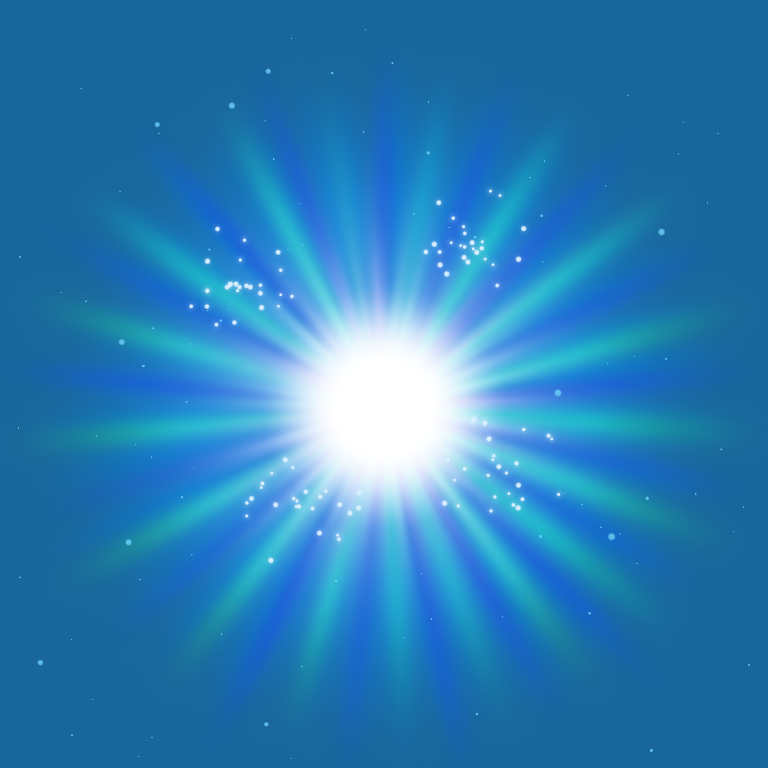
A three.js fragment shader for this background:

```glsl
// A white starburst on a deep blue field, with teal and blue rays and fine sparks.
// Rays are tapered lobes in polar angle on a gently warped 20 degree lattice;
// gradient noise streaks the halo, and hashed loops scatter the sparks.
varying vec2 vUv;

const float TAU = 6.28319;
const vec2 CENTER = vec2(0.5, 0.469);
const vec3 FIELD = vec3(0.095, 0.4, 0.61);
const vec3 AZURE = vec3(0.03, 0.48, 0.85);
const vec3 COBALT = vec3(0.07, 0.33, 0.84);
const vec3 TEAL = vec3(0.08, 0.73, 0.79);
const vec3 GREEN = vec3(0.1, 0.64, 0.55);
const vec3 LAVENDER = vec3(0.8, 0.82, 1.0);
const vec3 ICE = vec3(0.78, 0.95, 1.0);
const vec3 SPARK = vec3(0.43, 0.82, 0.97);

float hash(float n) {
  return fract(sin(n * 12.9898) * 43758.5);
}

vec2 gradient(vec2 cell) {
  float a = TAU * hash(dot(cell, vec2(1.0, 57.0)));
  return vec2(cos(a), sin(a));
}

float gradientNoise(vec2 p) {
  vec2 i = floor(p);
  vec2 f = fract(p);
  vec2 u = f * f * f * (f * (f * 6.0 - 15.0) + 10.0);
  vec2 e = vec2(1.0, 0.0);
  float low = mix(dot(gradient(i), f), dot(gradient(i + e), f - e), u.x);
  float high = mix(dot(gradient(i + e.yx), f - e.yx),
                   dot(gradient(i + 1.0), f - 1.0), u.x);
  return mix(low, high, u.y);
}

// Gaussian bump around a middle value
float bump(float x, float middle, float width) {
  float d = (x - middle) / width;
  return exp(-d * d);
}

// Uneven ray direction, in degrees, for an even lattice angle
float warpAngle(float deg) {
  float x = (deg - 127.0) / 10.0;
  return deg + 6.6 + 8.0 * cos(radians(deg - 230.0))
       + 3.0 * cos(radians(2.0 * (deg - 257.0))) + 8.0 * x * exp(-x * x);
}

// Opacity of a ray that narrows and fades toward its tip
float ray(float angle, float r, float direction, float reach, float width) {
  float t = r / reach;
  float d = mod(angle - direction + 0.5 * TAU, TAU) - 0.5 * TAU;
  float w = width * (1.15 - 0.6 * t);
  return bump(d, 0.0, max(w, 0.01)) * (1.0 - smoothstep(0.5, 1.05, t));
}

float softDot(vec2 p, vec2 at, float radius) {
  return 1.0 - smoothstep(radius * 0.6, radius * 1.35, length(p - at));
}

vec3 paintRays(vec3 color, float angle, float r) {
  // Cobalt rays lie between the teal ones
  for (int i = 0; i < 18; i++) {
    float k = float(i);
    float direction = radians(warpAngle(20.0 * k + 7.0));
    float reach = 0.47 + 0.05 * hash(k + 3.0);
    float strength = 0.45 + 0.4 * hash(k + 41.0);
    color = mix(color, COBALT, strength * ray(angle, r, direction, reach, 0.065));
  }
  for (int i = 0; i < 18; i++) {
    float k = float(i);
    float deg = warpAngle(20.0 * k - 3.0);
    float direction = radians(deg);
    float reach = 0.47 + 0.03 * cos(2.0 * direction);
    float strength = 0.9 - 0.72 * bump(deg, 92.0, 16.0) - 0.4 * bump(deg, 284.0, 14.0);
    float lowSide = 1.0 - smoothstep(0.15, 0.65, sin(direction));
    vec3 tint = mix(TEAL, GREEN, smoothstep(0.24, 0.4, r) * (0.2 + 0.8 * lowSide));
    color = mix(color, tint, strength * ray(angle, r, direction, reach, 0.08));
  }
  return color;
}

vec3 paintSparks(vec3 color, vec2 p) {
  // Loose dots over the field
  for (int i = 0; i < 110; i++) {
    float k = float(i);
    float a = TAU * hash(k + 0.31);
    vec2 at = CENTER + vec2(cos(a), sin(a)) * mix(0.22, 0.6, hash(k + 7.7));
    float size = 0.0009 + 0.004 * pow(hash(k + 19.3), 6.0);
    color = mix(color, SPARK, 0.8 * softDot(p, at, size));
  }
  // Four dense clusters of pale glints
  for (int c = 0; c < 4; c++) {
    float k = float(c);
    vec2 middle = c == 0 ? vec2(0.3, 0.63) : c == 1 ? vec2(0.605, 0.68)
                : c == 2 ? vec2(0.65, 0.385) : vec2(0.39, 0.34);
    for (int i = 0; i < 26; i++) {
      float n = k * 37.0 + float(i);
      float a = TAU * hash(n + 0.57);
      vec2 at = middle + vec2(cos(a), sin(a)) * 0.085 * hash(n + 5.9);
      float size = 0.0018 + 0.0018 * hash(n + 11.1);
      float glow = softDot(p, at, size) + 0.3 * bump(length(p - at), 0.0, 0.005);
      color = mix(color, vec3(0.86, 0.94, 1.0), min(0.75 * glow, 1.0));
    }
  }
  return color;
}

void main() {
  vec2 p = vUv - CENTER;
  float r = length(p);
  float angle = atan(p.y, p.x);
  vec2 direction = p / max(r, 0.0001);
  float streak = gradientNoise(direction * 9.0 + 20.0);

  // Blue bloom and rays
  float bloom = 1.0 - smoothstep(0.2, 0.47, r + 0.06 * streak);
  vec3 color = mix(FIELD, AZURE, 0.9 * bloom);
  color = paintRays(color, angle, r);

  // Streaked halo, then the white core
  float halo = exp(-pow(max(r - 0.055, 0.0) / 0.115, 1.35));
  halo *= 1.0 + 0.8 * streak * smoothstep(0.06, 0.18, r);
  vec3 haloTint = mix(LAVENDER, ICE, smoothstep(-0.25, 0.25, gradientNoise(direction * 5.0)));
  color = mix(color, haloTint, clamp(halo, 0.0, 1.0));
  color = mix(color, vec3(1.0), 1.0 - smoothstep(0.055, 0.165, r));

  gl_FragColor = vec4(paintSparks(color, vUv), 1.0);
}
```
